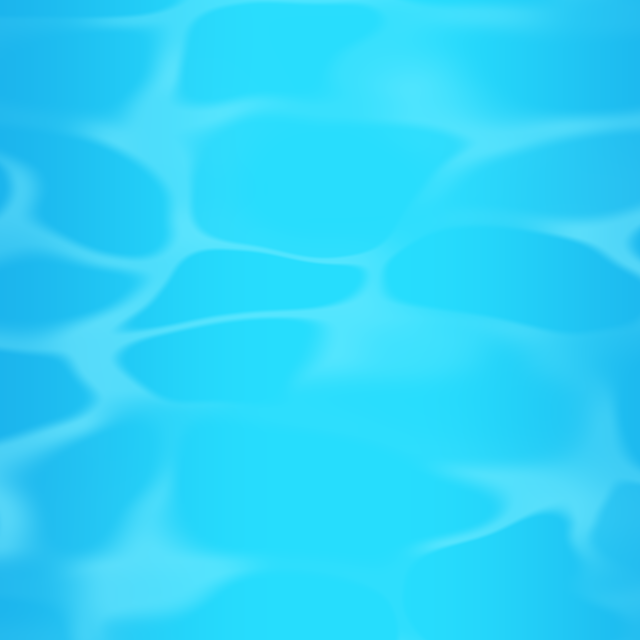
Reproduce this texture procedurally as a WebGL 2 fragment shader.

```glsl
#version 300 es
precision highp float;
// Sunlit pool water: a blue gradient, brightest near the middle, under soft caustics.
// The light follows the rounded borders of wide, warped Voronoi cells, with
// a width and softness that change per cell and a strength that drifts with noise.

uniform vec2 u_resolution;
out vec4 fragColor;

vec2 hash2(vec2 p) {
  vec3 q = fract(p.xyx * vec3(0.1031, 0.1030, 0.0973));
  q += dot(q, q.yzx + 33.33);
  return fract((q.xx + q.yz) * q.zy);
}

float noise(vec2 p) {
  vec2 i = floor(p), f = fract(p);
  f = f * f * f * (f * (f * 6.0 - 15.0) + 10.0);
  float low = mix(hash2(i).x, hash2(i + vec2(1, 0)).x, f.x);
  float high = mix(hash2(i + vec2(0, 1)).x, hash2(i + vec2(1, 1)).x, f.x);
  return mix(low, high, f.y);
}

vec2 cellPoint(vec2 cell) {
  return cell + 0.1 + 0.8 * hash2(cell + 17.0);
}

// Distance to the rounded cell border (x) and two random values of the cell (yz)
vec3 roundedCells(vec2 p) {
  vec2 home = floor(p), nearest = home;
  float best = 1e3;
  for (int y = -1; y <= 1; y++)
  for (int x = -1; x <= 1; x++) {
    vec2 cell = home + vec2(x, y);
    vec2 d = cellPoint(cell) - p;
    if (dot(d, d) < best) { best = dot(d, d); nearest = cell; }
  }

  // A soft minimum over all border lines rounds the corners
  vec2 a = cellPoint(nearest) - p;
  float sum = 0.0;
  for (int y = -2; y <= 2; y++)
  for (int x = -2; x <= 2; x++) {
    if (x == 0 && y == 0) continue;
    vec2 b = cellPoint(nearest + vec2(x, y)) - p;
    sum += exp(-13.0 * dot(0.5 * (a + b), normalize(b - a)));
  }
  return vec3(-log(sum) / 13.0, hash2(nearest + 71.0));
}

float caustics(vec2 uv) {
  vec2 p = uv * vec2(2.7, 5.3) + vec2(3.3, 7.6);
  vec2 bend = vec2(noise(p * 0.9 + 4.0), noise(p * 0.9 + 31.0)) - 0.5;
  vec2 ripple = vec2(noise(p * 2.1 + 50.0), noise(p * 2.1 + 83.0)) - 0.5;
  vec3 cell = roundedCells(p + 0.8 * bend + 0.22 * ripple);

  // Crisp or soft inner rim, and a faint veil over a few cells
  float width = mix(0.07, 0.24, cell.y * cell.y) * mix(0.7, 1.3, noise(p * 1.3 + 12.0));
  float band = 1.0 - smoothstep(0.0, width, cell.x);
  float veil = 0.32 * smoothstep(0.72, 0.9, cell.z);
  float strength = mix(0.15, 1.0, smoothstep(0.22, 0.68, noise(p * 1.5 + 61.0)));
  float glint = 0.8 + 0.4 * noise(p * 3.0 + 23.0);
  return mix(veil, 1.0, band) * strength * glint;
}

void main() {
  vec2 uv = gl_FragCoord.xy / u_resolution;

  // Water darkens toward the left and right sides
  float shade = smoothstep(0.1, 0.6, abs(uv.x - 0.53));
  vec3 water = mix(vec3(0.15, 0.865, 0.992), vec3(0.105, 0.70, 0.925), shade);

  vec3 color = mix(water, vec3(0.50, 0.93, 1.0), 0.52 * caustics(uv));
  fragColor = vec4(color, 1.0);
}
```
